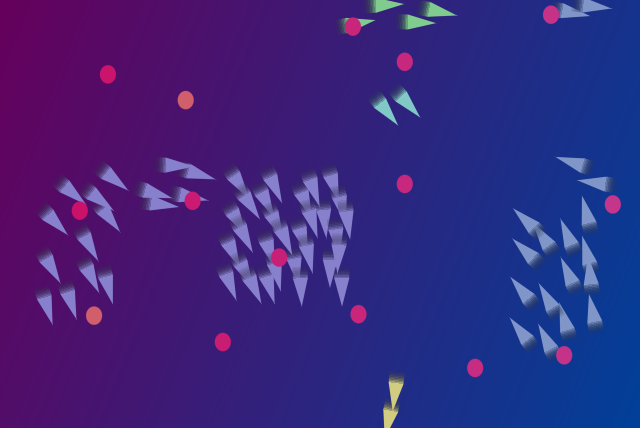
A Shadertoy shader for this background:

```glsl
const vec3 PLUM = vec3(0.40, 0.00, 0.36);
const vec3 NAVY = vec3(0.00, 0.25, 0.60);
const vec2 GRADIENT_WEIGHT = vec2(0.79, -0.21);

const float NOSE_LENGTH = 0.066;
const float TAIL_LENGTH = 0.031;
const float HALF_WIDTH = 0.0175;
const float TAIL_STEPS = 9.0;
const float TAIL_SHADE = 0.35;
const float HEADING_JITTER = 0.22;

const vec2 DOT_GRID = vec2(5.0, 3.0);
const vec2 DOT_RADIUS = vec2(0.0188, 0.0215);
const vec3 DOT_LEFT = vec3(0.80, 0.05, 0.40);
const vec3 DOT_RIGHT = vec3(0.77, 0.22, 0.55);
const vec3 DOT_SALMON = vec3(0.82, 0.37, 0.42);
const float SALMON_SHARE = 0.13;

const vec3 LAVENDER = vec3(0.53, 0.50, 0.80);
const vec3 STEEL = vec3(0.50, 0.59, 0.79);
const vec3 GREEN = vec3(0.50, 0.80, 0.56);
const vec3 TEAL = vec3(0.50, 0.79, 0.78);
const vec3 YELLOW = vec3(0.82, 0.80, 0.50);

// Flocks: centre and half extent
const int FLOCKS = 9;
const vec4 AREA[FLOCKS] = vec4[FLOCKS](
    vec4(0.655, 0.465, 0.150, 0.135), vec4(0.180, 0.450, 0.090, 0.165),
    vec4(0.400, 0.575, 0.070, 0.060), vec4(1.310, 0.330, 0.095, 0.170),
    vec4(1.340, 0.985, 0.030, 0.010), vec4(1.385, 0.585, 0.040, -0.030),
    vec4(0.920, 0.965, 0.130, 0.030), vec4(0.915, 0.770, 0.036, 0.012),
    vec4(0.920, 0.095, 0.008, 0.060));

// Flocks: heading, its change across x and y, member count
const vec4 MOTION[FLOCKS] = vec4[FLOCKS](
    vec4(-1.25, -0.30, 0.15, 30.0), vec4(-0.95, -0.10, 0.40, 11.0),
    vec4(-0.20, -0.05, 0.10, 5.0), vec4(2.05, -0.35, 0.10, 14.0),
    vec4(-0.15, 0.00, 0.00, 2.0), vec4(2.85, 0.20, 0.00, 2.0),
    vec4(0.00, -0.25, 0.00, 4.0), vec4(-0.85, 0.10, 0.00, 2.0),
    vec4(-1.68, 0.00, 0.05, 2.0));

const vec3 TINT[FLOCKS] = vec3[FLOCKS](
    LAVENDER, LAVENDER, LAVENDER, STEEL, STEEL, STEEL, GREEN, TEAL, YELLOW);

vec2 hash2(vec2 p) {
    vec2 k = vec2(dot(p, vec2(127.1, 311.7)), dot(p, vec2(269.5, 183.3)));
    return fract(sin(k) * 4375.85);
}

// Evenly spread points in -1..1
vec2 scatter(float i) {
    return fract(0.1 + i * vec2(0.7549, 0.5698)) * 2.0 - 1.0;
}

// Dart with a stepped fading tail; q.x runs along the heading
vec4 dart(vec2 q, vec3 tint, float pixel) {
    float halfWidth = HALF_WIDTH * (1.0 - max(q.x, 0.0) / NOSE_LENGTH);
    float side = abs(q.y) - halfWidth;
    float mask = 1.0 - smoothstep(-0.7 * pixel, 0.7 * pixel, side);
    float fade = clamp(1.0 + q.x / TAIL_LENGTH, 0.0, 1.0);
    fade = floor(fade * TAIL_STEPS) / TAIL_STEPS;
    return vec4(tint * mix(TAIL_SHADE, 1.0, fade * fade), mask * fade);
}

vec3 drawFlocks(vec3 color, vec2 p, float pixel) {
    for (int f = 0; f < FLOCKS; f++) {
        vec4 area = AREA[f];
        vec4 motion = MOTION[f];
        for (float i = 0.0; i < motion.w; i++) {
            vec2 noise = hash2(vec2(i, float(f) + 3.0)) - 0.5;
            vec2 spot = scatter(i) + 0.6 * noise / sqrt(motion.w);
            vec2 d = p - area.xy - area.zw * spot;
            float angle = motion.x + dot(motion.yz, spot) + HEADING_JITTER * noise.x;
            vec2 ahead = vec2(cos(angle), sin(angle));
            vec2 q = vec2(dot(d, ahead), dot(d, vec2(-ahead.y, ahead.x)));
            vec4 layer = dart(q, TINT[f], pixel);
            color = mix(color, layer.rgb, layer.a);
        }
    }
    return color;
}

// One oval per jittered grid cell
vec3 drawDots(vec3 color, vec2 p, float aspect, float pixel) {
    vec2 cellSize = vec2(aspect, 1.0) / DOT_GRID;
    vec2 cell = floor(p / cellSize);
    vec2 spot = (cell + mix(vec2(0.09), vec2(0.91), hash2(cell + 7.0))) * cellSize;
    float dist = (length((p - spot) / DOT_RADIUS) - 1.0) * DOT_RADIUS.x;
    vec3 tint = mix(DOT_LEFT, DOT_RIGHT, spot.x / aspect);
    tint = mix(tint, DOT_SALMON, step(hash2(cell + 23.0).x, SALMON_SHARE));
    return mix(color, tint, 1.0 - smoothstep(-0.7 * pixel, 0.7 * pixel, dist));
}

void mainImage(out vec4 fragColor, in vec2 fragCoord) {
    float pixel = 1.0 / iResolution.y;
    float aspect = iResolution.x * pixel;
    vec2 uv = fragCoord / iResolution.xy;
    vec2 p = fragCoord * pixel;

    float blend = dot(uv, GRADIENT_WEIGHT) - GRADIENT_WEIGHT.y;
    vec3 color = mix(PLUM, NAVY, blend);
    color = drawFlocks(color, p, pixel);
    color = drawDots(color, p, aspect, pixel);
    fragColor = vec4(color, 1.0);
}
```
